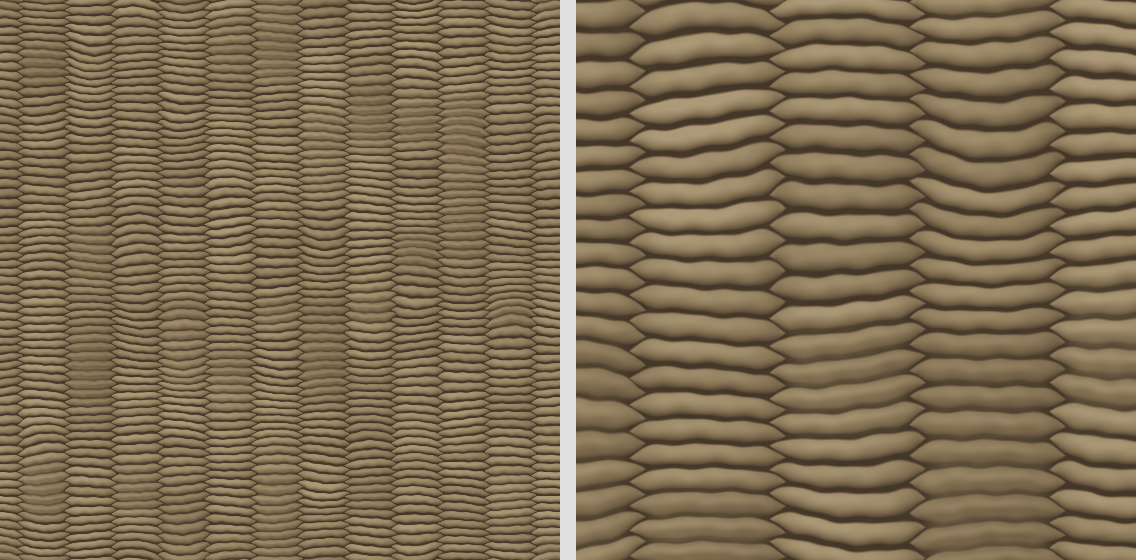
Left, the full canvas; right, a detail of the centre.
Give the GLSL for this texture, as a Shadertoy shader.

```glsl
#define COLUMNS 12.0
#define ROWS 64.0
#define COLUMN_SHIFT 0.44
#define TIP_REACH 0.57
#define BEND 0.7
#define WEAR 0.6
#define STRAND_TONE 0.16
#define BROAD_TONE 0.2
#define GAP_COLOR vec3(0.265, 0.215, 0.16)
#define BODY_COLOR vec3(0.485, 0.415, 0.3)
#define LIGHT_COLOR vec3(0.675, 0.6, 0.465)

const float TAU = 6.2831853;

float hash(vec2 p) {
    vec3 q = fract(p.xyx * vec3(0.1031, 0.1030, 0.0973));
    q += dot(q, q.yzx + 33.33);
    return fract((q.x + q.y) * q.z);
}

// Smooth noise along one column, wrapping after the given number of cells
float columnNoise(float column, float y, float cells, float seed) {
    float cell = floor(y * cells);
    float f = smoothstep(0.0, 1.0, y * cells - cell);
    float id = column + seed;
    return mix(hash(vec2(id, mod(cell, cells))),
               hash(vec2(id, mod(cell + 1.0, cells))), f);
}

// Slow drift of the rows plus a fine wobble, in row units
float rowWarp(vec2 uv) {
    float drift = 0.30 * sin(TAU * (uv.x + 2.0 * uv.y))
                + 0.16 * sin(TAU * (3.0 * uv.x - 5.0 * uv.y) + 1.3)
                + 0.16 * sin(TAU * (5.0 * uv.x + 3.0 * uv.y) + 4.0);
    float wobble = 0.03 * sin(TAU * (29.0 * uv.x + 17.0 * uv.y))
                 + 0.02 * sin(TAU * (47.0 * uv.x - 31.0 * uv.y) + 2.0);
    return drift + wobble;
}

// Brightness of the spindle-shaped strands in one column
float strandShade(vec2 uv, float column, float x) {
    float id = mod(column, COLUMNS);
    float arch = max(0.0, 1.0 - 4.0 * x * x);
    float sway = 2.0 * columnNoise(id, uv.y, 9.0, 20.0) - 1.0;
    float bend = BEND * sway * (0.4 + 0.6 * sway * sway);
    float y = uv.y * ROWS + rowWarp(uv) - bend * arch + 0.5 * mod(id, 2.0);
    vec2 strand = vec2(id, mod(floor(y), ROWS));

    // Cross section, narrowing to a point at both ends
    float taper = clamp((TIP_REACH - abs(x)) / 0.2, 0.0, 1.0);
    float size = mix(0.45, 0.5, hash(strand + 40.0));
    float thickness = size * taper * (2.0 - taper);
    float offset = 0.1 * (hash(strand + 80.0) - 0.5) * (0.5 - thickness);
    float d = fract(y) - 0.5 + offset;
    float v = clamp(d / max(thickness, 0.001), -1.0, 1.0);

    // Light from above, with dark gaps and rounded ends
    float diffuse = max(0.0, 0.46 * v + 0.88 * sqrt(1.0 - v * v));
    float softness = max(0.12, ROWS / iResolution.y);
    float cover = smoothstep(0.0, softness, thickness - abs(d));
    float ends = 1.0 - 0.3 * pow(min(1.0, abs(2.0 * x)), 4.0) - 0.16 * x;
    float tone = 0.9 + STRAND_TONE * (hash(strand) - 0.5);
    float shade = diffuse * cover * ends * tone;

    // Flattened patches with finer, fainter ridges
    float patchAmount = smoothstep(0.55, 0.95, columnNoise(id, uv.y, 9.0, 60.0));
    float inner = 1.0 - smoothstep(0.3, 0.5, abs(x));
    float worn = 0.54 + 0.14 * sin(2.0 * TAU * y) - 0.16 * x;
    shade = mix(shade, worn, WEAR * patchAmount * inner);
    return shade * (1.0 + BROAD_TONE * (columnNoise(id, uv.y, 7.0, 90.0) - 0.5));
}

void mainImage(out vec4 fragColor, in vec2 fragCoord) {
    vec2 uv = fragCoord / iResolution.xy;
    float across = uv.x * COLUMNS - COLUMN_SHIFT;
    float first = floor(across - 0.5);

    // Interlock the two nearest columns
    float shade = 0.0;
    for (int i = 0; i < 2; i++) {
        float column = first + float(i);
        shade = max(shade, strandShade(uv, column, across - column - 0.5));
    }

    // Faint fibre grain
    shade += 0.025 * sin(TAU * (19.0 * uv.x + 83.0 * uv.y))
                   * sin(TAU * (37.0 * uv.x - 41.0 * uv.y));

    vec3 color = mix(GAP_COLOR, BODY_COLOR, clamp(2.0 * shade, 0.0, 1.0));
    color = mix(color, LIGHT_COLOR, clamp(2.0 * shade - 1.0, 0.0, 1.0));
    fragColor = vec4(color, 1.0);
}
```
